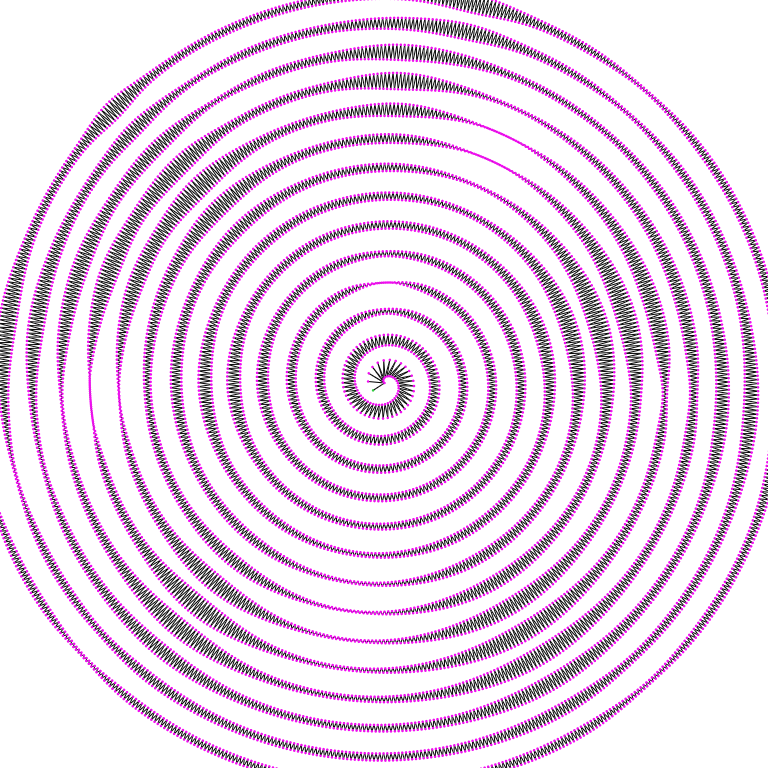
This pattern is drawn by a Shadertoy shader. Its source:

```glsl
// A zigzag thread wound into a spiral, its width swelling and thinning, with a bead on every turn.

const float TAU = 6.2831853;
const vec2  CENTER = vec2(0.0007, 0.0013);
const float PITCH = 0.0375;          // gap between windings
const float START_ANGLE = 1.658;     // clockwise from the right
const float END_RADIUS = 0.534;
const float STEP = 0.00247;          // arc length between zigzag corners
const float LINE_HALF = 0.0007;
const float BEAD_RADIUS = 0.0016;
const float BASE_WIDTH = 0.13;       // zigzag half width, in pitches
const float MAX_WIDTH = 0.37;
const int   REACH = 5;               // corners searched on each side

const vec3 PAPER = vec3(1.0);
const vec3 INK = vec3(0.04);
const vec3 BEAD = vec3(0.95, 0.05, 0.95);
const vec3 FIRST_BEAD = vec3(0.2, 0.8, 0.25);

const float GROWTH = PITCH / TAU;    // radius gained per radian

// Soft spots: x, y, radius, strength in pitches
const vec4 SWELLS[12] = vec4[12](
    vec4(-0.246, 0.259, 0.08, 0.21), vec4(-0.357, 0.148, 0.065, 0.17),
    vec4(-0.357, 0.357, 0.045, 0.17), vec4(-0.49, 0.083, 0.08, 0.17),
    vec4(0.294, 0.083, 0.098, 0.21), vec4(-0.246, -0.294, 0.085, 0.21),
    vec4(0.19, -0.333, 0.11, 0.18), vec4(0.02, 0.402, 0.065, 0.16),
    vec4(0.118, 0.49, 0.06, 0.18), vec4(0.477, -0.034, 0.1, 0.11),
    vec4(-0.214, 0.0, 0.08, 0.1), vec4(0.0, 0.0, 0.05, 0.2));
const vec4 PINCHES[10] = vec4[10](
    vec4(0.145, 0.305, 0.08, 0.15), vec4(-0.044, -0.307, 0.11, 0.11),
    vec4(-0.379, -0.021, 0.06, 0.18), vec4(0.0, 0.129, 0.036, 0.14),
    vec4(0.375, -0.014, 0.04, 0.14), vec4(-0.396, -0.359, 0.052, 0.1),
    vec4(-0.48, -0.125, 0.06, 0.1), vec4(0.346, -0.398, 0.065, 0.09),
    vec4(0.333, 0.37, 0.065, 0.09), vec4(-0.227, 0.363, 0.052, 0.09));

float softSpot(vec2 p, vec4 spot) {
    vec2 d = (p - spot.xy) / spot.z;
    return spot.w * exp(-dot(d, d));
}

// Half width of the zigzag at a place
float zigzagWidth(vec2 p) {
    float w = BASE_WIDTH;
    for (int i = 0; i < SWELLS.length(); i++) w += softSpot(p, SWELLS[i]);
    for (int i = 0; i < PINCHES.length(); i++) w -= softSpot(p, PINCHES[i]);
    return PITCH * clamp(w, 0.0, MAX_WIDTH);
}

// Corner n, evenly spaced by arc length; odd corners lie outside
vec2 zigzagCorner(float n) {
    float turn = sqrt(2.0 * n * STEP / GROWTH);
    float angle = turn + START_ANGLE;
    float radius = GROWTH * turn;
    vec2 dir = vec2(cos(angle), -sin(angle));
    float side = mod(n, 2.0) * 2.0 - 1.0;
    return dir * max(radius + side * zigzagWidth(dir * radius), 0.0);
}

float segmentDistance(vec2 p, vec2 a, vec2 b) {
    vec2 ab = b - a;
    float t = clamp(dot(p - a, ab) / max(dot(ab, ab), 1e-9), 0.0, 1.0);
    return length(p - a - ab * t);
}

float coverage(float dist, float radius, float pixel) {
    return clamp(0.5 + (radius - dist) / pixel, 0.0, 1.0);
}

void mainImage(out vec4 fragColor, in vec2 fragCoord) {
    float pixel = 1.0 / min(iResolution.x, iResolution.y);
    vec2 p = (fragCoord - 0.5 * iResolution.xy) * pixel - CENTER;

    // Nearest winding and the corner index along it
    float angle = atan(-p.y, p.x) - START_ANGLE;
    float turn = angle + TAU * round((length(p) / GROWTH - angle) / TAU);
    turn = max(turn, 0.0);
    float nearest = floor(0.5 * GROWTH * turn * turn / STEP);
    float last = floor(0.5 * END_RADIUS * END_RADIUS / (GROWTH * STEP));

    // Distances to the thread and its beads
    float lineDist = 1.0;
    float beadDist = 1.0;
    float n = max(nearest - float(REACH), 1.0);
    vec2 corner = zigzagCorner(n);
    for (int i = 0; i <= 2 * REACH; i++) {
        if (n >= last) break;
        vec2 next = zigzagCorner(n + 1.0);
        lineDist = min(lineDist, segmentDistance(p, corner, next));
        if (n > 1.0) beadDist = min(beadDist, length(p - corner));
        corner = next;
        n += 1.0;
    }
    float firstDist = length(p - zigzagCorner(1.0));

    // Paint the thread, then the beads
    vec3 color = mix(PAPER, INK, coverage(lineDist, LINE_HALF, pixel));
    color = mix(color, BEAD, coverage(beadDist, BEAD_RADIUS, pixel));
    color = mix(color, FIRST_BEAD, coverage(firstDist, BEAD_RADIUS, pixel));
    fragColor = vec4(color, 1.0);
}
```
